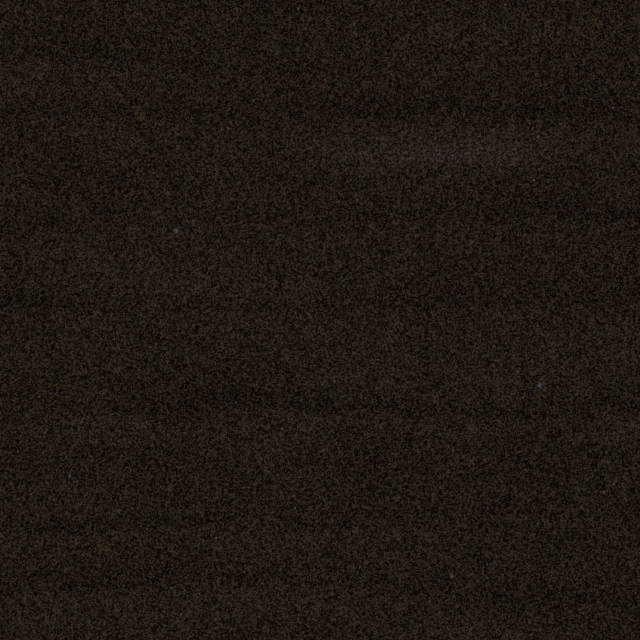
This texture is drawn by a Shadertoy shader. Its source:

```glsl
// Dark brown suede-like surface: fine mottled grain over faint, wavy
// horizontal streaks, with one pale rubbed smear and a few tiny specks.
// Rotated value noise makes the grain; a loop lays down the streaks.

#define BASE_COLOR  vec3(0.116, 0.089, 0.065)
#define GRAIN_TINT  vec3(0.041, 0.038, 0.033)
#define SMEAR_TINT  vec3(0.024, 0.023, 0.028)
#define SPECK_TINT  vec3(0.13, 0.15, 0.19)
#define FINE_SCALE  460.0
#define SOFT_SCALE  260.0
#define GRAIN_GAIN  4.0
#define CHROMA_GAIN 0.022
#define STREAKS     7
#define STREAK_GAIN 0.6

float hash(vec2 p) {
    vec3 q = fract(vec3(p.xyx) * 0.1031);
    q += dot(q, q.yzx + 33.33);
    return fract((q.x + q.y) * q.z);
}

// Value noise centred on zero, range -0.5 to 0.5
float noise(vec2 p) {
    vec2 i = floor(p), f = fract(p);
    f = f * f * (3.0 - 2.0 * f);
    float low = mix(hash(i), hash(i + vec2(1, 0)), f.x);
    float high = mix(hash(i + vec2(0, 1)), hash(i + vec2(1, 1)), f.x);
    return mix(low, high, f.y) - 0.5;
}

vec2 rotate(vec2 p, float angle) {
    float c = cos(angle), s = sin(angle);
    return vec2(c * p.x - s * p.y, s * p.x + c * p.y);
}

float grain(vec2 uv) {
    float fine = noise(rotate(uv, 0.6) * FINE_SCALE + 700.0);
    float soft = noise(rotate(uv, 1.1) * SOFT_SCALE + 900.0);
    return fine * GRAIN_GAIN + soft * GRAIN_GAIN * 0.38;
}

// Wavy dark lines, crisp below and fading softly upward
float streaks(vec2 uv) {
    float dark = 0.0;
    for (int i = 0; i < STREAKS; i++) {
        float id = float(i);
        float center = (id + 0.5 + 0.5 * (hash(vec2(id, 4.0)) - 0.5)) / float(STREAKS);
        float wave = 0.035 * noise(vec2(uv.x * 2.5, id * 7.0 + 20.0))
                   + 0.008 * noise(vec2(uv.x * 14.0, id * 5.0 + 60.0));
        float d = uv.y - center - wave;
        float width = d > 0.0 ? 0.022 : 0.007;
        float strength = 0.6 + 0.8 * noise(vec2(uv.x * 3.0 + 11.0, id * 9.0 + 90.0));
        dark += max(strength, 0.0) * exp(-d * d / (width * width));
    }
    return dark;
}

// Pale arc with a crisp lower edge and feathered ends
float smear(vec2 uv) {
    float arc = 0.735 + 0.025 * sin((uv.x - 0.5) * 6.5);
    float d = uv.y - arc + 0.006 * noise(uv * 30.0);
    float body = smoothstep(-0.022, -0.006, d) * (1.0 - smoothstep(0.0, 0.055, d));
    float ends = smoothstep(0.48, 0.54, uv.x) * (1.0 - smoothstep(0.78, 0.9, uv.x));
    return body * ends * (0.9 + 0.8 * noise(uv * vec2(12.0, 40.0) + 50.0));
}

// Sparse round flecks, one possible per cell
float specks(vec2 uv, float cells, float chance, float radius) {
    vec2 id = floor(uv * cells);
    vec2 offset = vec2(hash(id + 31.0), hash(id + 57.0)) * 0.6 + 0.2;
    float d = length(uv - (id + offset) / cells);
    float present = step(hash(id + 83.0), chance);
    return present * (1.0 - smoothstep(radius * 0.4, radius, d));
}

void mainImage(out vec4 fragColor, in vec2 fragCoord) {
    vec2 uv = fragCoord / iResolution.y;

    // Broad tone: streaks, stretched bands and cloudy mottling
    float tone = 0.19 - STREAK_GAIN * streaks(uv);
    tone += 0.36 * noise(uv * vec2(2.5, 18.0) + 130.0);
    tone += 0.25 * noise(uv * 7.0 + 170.0) + 0.22 * noise(uv * 45.0 + 210.0);

    vec3 color = BASE_COLOR + GRAIN_TINT * (tone + grain(uv));

    // Slight colour variation between grains
    vec2 chromaPos = rotate(uv, 0.35) * SOFT_SCALE;
    color += CHROMA_GAIN * vec3(noise(chromaPos + 300.0), 0.0, noise(chromaPos + 600.0));

    // Surface marks
    color += SMEAR_TINT * smear(uv);
    color += SPECK_TINT * specks(uv, 16.0, 0.008, 0.005);
    color += SPECK_TINT * 0.8 * specks(uv, 40.0, 0.01, 0.0025);

    fragColor = vec4(max(color, vec3(0.035, 0.024, 0.018)), 1.0);
}
```
